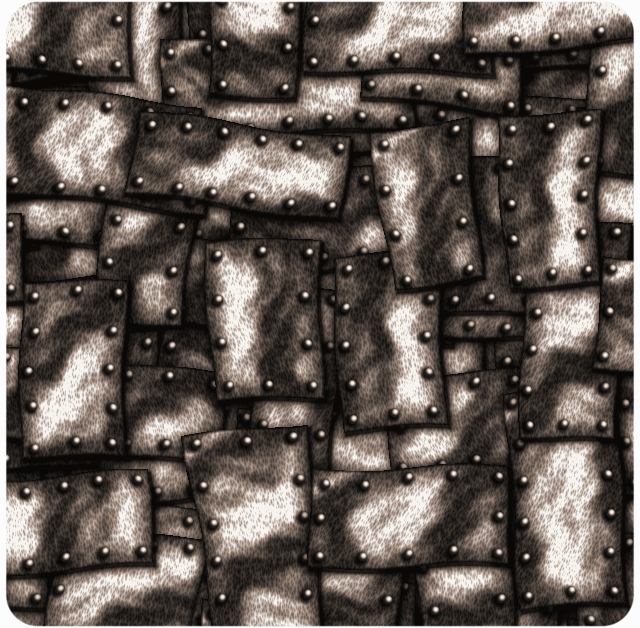
Write a WebGL 1 fragment shader that draws this texture.

```glsl
precision highp float;
uniform vec2 u_resolution;

vec3 hash3(vec2 p) {
  vec3 k = vec3(dot(p, vec2(127.1, 311.7)), dot(p, vec2(269.5, 183.3)), dot(p, vec2(419.2, 371.9)));
  return fract(sin(k) * 43758.545);
}

float boxDistance(vec2 p, vec2 halfSize) {
  vec2 e = abs(p) - halfSize;
  return length(max(e, 0.0)) + min(max(e.x, e.y), 0.0);
}

mat2 rotation(float a) {
  return mat2(cos(a), sin(a), -sin(a), cos(a));
}

// Distance to the nearest scattered cell point
float cellular(vec2 p) {
  float nearest = 2.0;
  for (int y = -1; y <= 1; y++) {
    for (int x = -1; x <= 1; x++) {
      vec2 id = floor(p) + vec2(x, y);
      nearest = min(nearest, length(id + hash3(id).xy - p));
    }
  }
  return nearest;
}

// Soft diagonal patches of reflected light
float sheen(vec2 p, float seed) {
  p = rotation(0.7 + 0.7 * sin(seed * 3.0)) * p;
  p += 0.016 * sin(p.yx * 27.0 + seed) + 0.007 * sin(p.yx * 71.0 + seed * 2.0);
  float s = 0.5 * sin(p.x * 32.0 + seed) + 0.25 * sin(p.x * 67.0 + p.y * 21.0 + seed * 3.0);
  return 0.53 + 0.6 * s + 0.09 * sin(p.x * 140.0 - p.y * 60.0 + seed);
}

// Domed rivets along the rim of a plate
float addRivets(float tone, vec2 q, vec2 halfSize, vec2 seed) {
  vec2 inner = halfSize - 0.019;
  vec2 count = max(floor(2.0 * inner / 0.058), 1.0);
  vec2 pitch = 2.0 * inner / count;
  vec2 i = clamp(floor((q + inner) / pitch + 0.5), vec2(0.0), count);
  vec2 fromRim = min(i, count - i);
  if (min(fromRim.x, fromRim.y) > 0.5) return tone;
  vec2 r = q + inner - i * pitch - 0.008 * (hash3(i + seed).xy - 0.5);
  tone *= 0.12 + 0.88 * smoothstep(0.005, 0.016, length(r + vec2(0.003, 0.003)));
  float highlight = 1.0 - smoothstep(0.001, 0.0075, length(r - vec2(0.0015, 0.002)));
  return mix(tone, 0.12 + 0.85 * highlight, 1.0 - smoothstep(0.006, 0.0085, length(r)));
}

void main() {
  vec2 p = gl_FragCoord.xy / u_resolution.y;
  vec2 plateUv = p, plateHalf = vec2(1.6), plateSeed = vec2(3.0);
  float depth = 0.06, shadow = 1.0;

  // Stack overlapping plates and keep the topmost one
  for (int layer = 0; layer < 4; layer++) {
    vec2 grid = p / 0.27 + float(layer) * vec2(0.37, 0.61);
    for (int y = -1; y <= 1; y++) {
      for (int x = -1; x <= 1; x++) {
        vec2 id = floor(grid) + vec2(x, y);
        vec2 seed = id + float(layer) * 17.3;
        vec3 place = hash3(seed), form = hash3(seed + 51.7);
        vec2 q = (grid - id - 0.5 - 0.35 * (place.xy - 0.5)) * 0.27;
        q = rotation((place.z - 0.5) * 0.28) * q;
        q.x *= 1.0 + (form.z - 0.5) * q.y * 1.3;
        q += 0.004 * sin(q.yx * 24.0 + form.xy * 6.3);
        vec2 halfSize = vec2(mix(0.115, 0.2, form.x), mix(0.065, 0.095, form.y));
        if (form.z < 0.48) halfSize = halfSize.yx;
        float d = boxDistance(q, halfSize);
        if (d < 0.0) {
          plateUv = q;
          plateHalf = halfSize;
          plateSeed = seed;
          depth = -d;
          shadow = 1.0;
        } else {
          float shadowGap = max(boxDistance(q + vec2(-0.003, 0.005), halfSize), 0.0);
          shadow *= 1.0 - 0.88 * exp(-shadowGap / 0.008);
        }
      }
    }
  }

  // Worn metal: sheen, darkened rim and a gleam across one corner
  float seed = 6.3 * hash3(plateSeed).x + plateSeed.x;
  float light = smoothstep(0.08, 1.0, sheen(plateUv, seed));
  float tone = 0.17 + 0.9 * light * smoothstep(-0.012, 0.05, depth);
  vec2 across = vec2(-0.5, 0.87);
  float strip = dot(plateUv - plateHalf * vec2(-1.0, 1.0), across) + 0.032;
  tone += 0.5 * step(0.4, hash3(plateSeed + 9.0).y) * exp(-strip * strip / 0.00012);

  // Fibrous fine grain over coarser pitting
  vec2 fibre = rotation(0.35 * sin(seed)) * plateUv;
  float grain = cellular(fibre * vec2(270.0, 120.0) + seed) - 0.5;
  float pits = cellular(fibre * vec2(95.0, 55.0) - seed) - 0.5;
  tone += (grain * 0.4 + pits * 0.22) * (0.3 + tone);
  tone *= 0.3 + 0.7 * smoothstep(0.0, 0.005, depth);
  tone = addRivets(tone, plateUv, plateHalf, plateSeed);
  tone = clamp(tone * shadow, 0.035, 0.97);

  // Warm browns fading to near white
  vec3 color = tone * mix(vec3(1.0, 0.868, 0.785), vec3(1.0, 0.985, 0.97), smoothstep(0.5, 1.0, tone));

  // Pale surround with rounded corners
  vec2 halfCanvas = 0.5 * u_resolution / u_resolution.y;
  float frame = boxDistance(p - halfCanvas, halfCanvas - vec2(0.06, 0.053)) - 0.05;
  float edge = 1.0 / u_resolution.y;
  color = mix(color, vec3(0.99), smoothstep(-edge, edge, frame));
  gl_FragColor = vec4(color, 1.0);
}
```
